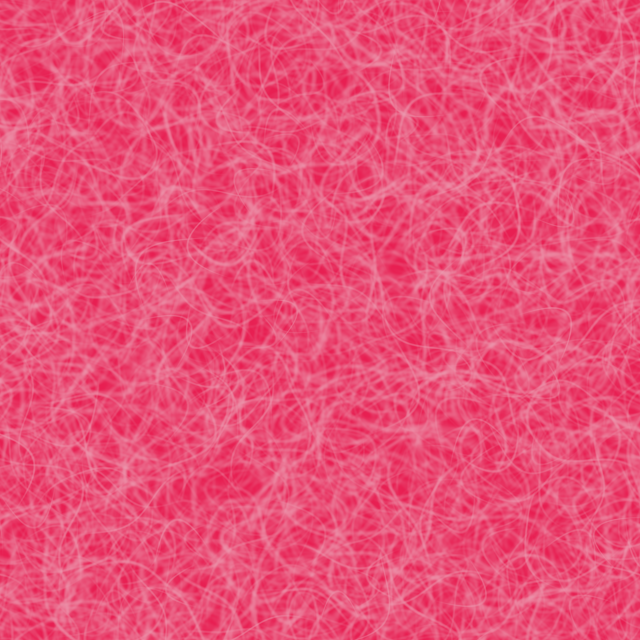
Reproduce this texture procedurally as a Shadertoy shader.

```glsl
// Tangled pink fibres: rotated grids of curved strands are stacked from a dense,
// faint underlayer up to long bright threads. Each strand is a bent, wavy curve
// with tapered ends, and its veil lets a little less of the deep base through.

const int LAYERS = 14;
const int STRANDS_PER_CELL = 3;
const float TURN = 6.2831853;
const vec3 DEEP_PINK = vec3(0.908, 0.12, 0.32);
const vec3 PALE_PINK = vec3(0.925, 0.62, 0.70);

// Four random values in 0..1 from a cell and a strand index
vec4 hash4(vec3 seed) {
    vec4 p = fract(seed.xyzx * vec4(0.1031, 0.1030, 0.0973, 0.1099));
    p += dot(p, p.wzxy + 33.33);
    return fract((p.xxyz + p.yzzw) * p.zywx);
}

vec2 rotate(vec2 p, float angle) {
    float c = cos(angle), s = sin(angle);
    return vec2(c * p.x - s * p.y, s * p.x + c * p.y);
}

// Soft mask of one strand around the origin, never reaching beyond radius 1
float strand(vec2 p, float curl, float phase, float width) {
    float hook = curl * curl * curl;
    float bend = 5.0 * hook;
    float wave = 4.0 * p.x + phase;
    float curve = bend * p.x * p.x + 0.12 * (sin(wave) - sin(phase));
    float slope = 2.0 * bend * p.x + 0.48 * cos(wave);

    // Partial slope correction keeps the turns thick and the arms thin
    float dist = abs(p.y - curve) / sqrt(1.0 + 0.3 * slope * slope);
    float reach = mix(1.0, 0.55, abs(hook));
    float taper = 1.0 - smoothstep(0.3 * reach, reach, length(p));
    return taper * (1.0 - smoothstep(0.0, width, dist));
}

// Share of light passing through one layer of scattered strands
float layerClearness(vec2 p, float width, float opacity, float seed) {
    vec2 home = floor(p);
    float clearness = 1.0;
    for (int y = -1; y <= 1; y++)
    for (int x = -1; x <= 1; x++)
    for (int n = 0; n < STRANDS_PER_CELL; n++) {
        vec2 cell = home + vec2(x, y);
        vec3 id = vec3(cell, seed + 5.7 * float(n));
        vec4 place = hash4(id);
        vec2 offset = p - cell - place.xy;
        if (dot(offset, offset) > 1.0) continue;

        vec4 look = hash4(id + 71.3);
        float curl = 2.0 * place.w - 1.0;
        float thickness = width * mix(0.5, 1.4, look.x);
        float veil = opacity * mix(0.4, 1.6, look.y);
        vec2 local = rotate(offset, TURN * place.z);
        clearness *= 1.0 - veil * strand(local, curl, TURN * look.z, thickness);
    }
    return clearness;
}

void mainImage(out vec4 fragColor, in vec2 fragCoord) {
    vec2 uv = fragCoord / iResolution.y;
    float clearness = 1.0;

    // Stack the layers from short faint fuzz to long bright threads
    for (int i = 0; i < LAYERS; i++) {
        float index = float(i);
        float height = index / float(LAYERS - 1);
        float cellSize = mix(0.07, 0.13, height);
        float width = mix(0.007, 0.005, height) / cellSize;
        float opacity = mix(0.11, 0.30, height);
        vec2 p = rotate(uv, 2.4 * index) / cellSize + 37.0 + 3.7 * index;
        clearness *= layerClearness(p, width, opacity, 19.1 * index + 3.0);
    }

    fragColor = vec4(mix(PALE_PINK, DEEP_PINK, clearness), 1.0);
}
```
